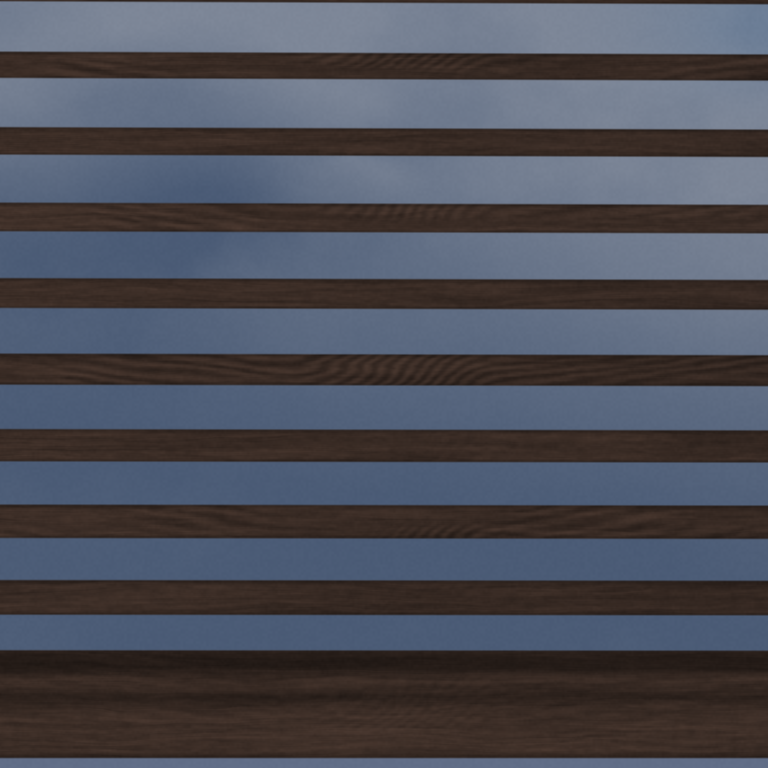
This pattern is drawn by a Shadertoy shader. Its source:

```glsl
// Dark wooden slats and a heavy bottom rail in front of a cloudy dusk sky.
#define PITCH 0.0981          // spacing of the slats
#define FIRST_TOP -0.029      // upper edge of slat 0, measured downwards
#define LAST_SLAT 8.0
#define THICKNESS 0.0325      // of slat 0
#define THICKEN 0.00155       // added with each slat below
#define TILT 0.004            // drop to the right, fading downwards
#define SOFTNESS 0.0017       // half width of the blurred edges
#define RAIL_TOP 0.847
#define RAIL_BOTTOM 0.987
#define SKY_BLUE vec3(0.293, 0.358, 0.462)
#define CLOUD_GREY vec3(0.472, 0.512, 0.582)
#define WOOD vec3(0.232, 0.176, 0.149)

float hash(vec2 p) {
    vec3 q = fract(vec3(p.xyx) * 0.1031);
    q += dot(q, q.yzx + 33.33);
    return fract((q.x + q.y) * q.z);
}

float noise(vec2 p) {
    vec2 i = floor(p), f = fract(p);
    f = f * f * (3.0 - 2.0 * f);
    return mix(mix(hash(i), hash(i + vec2(1, 0)), f.x),
               mix(hash(i + vec2(0, 1)), hash(i + vec2(1, 1)), f.x), f.y);
}

float fbm(vec2 p) {
    float sum = 0.0, amp = 0.5;
    for (int i = 0; i < 5; i++) {
        sum += amp * noise(p);
        p = mat2(1.6, 1.2, -1.2, 1.6) * p + 7.3;
        amp *= 0.5;
    }
    return sum;
}

float band(float y, float top, float bottom, float soft) {
    return smoothstep(top - soft, top + soft, y)
         * (1.0 - smoothstep(bottom - soft, bottom + soft, y));
}

float blob(vec2 p, vec2 center, vec2 size) {
    vec2 q = (p - center) / size;
    return exp(-dot(q, q));
}

// p has its origin at the upper left
vec3 sky(vec2 p) {
    float wisps = fbm(p * vec2(5.0, 7.0) + 3.0) - 0.48;
    vec2 w = p + 0.10 * wisps;
    float cloud = 1.0 - smoothstep(0.06, 0.70, w.y - 0.22 * (w.x - 0.5));
    cloud -= 0.62 * blob(w, vec2(0.30, 0.25), vec2(0.20, 0.11));
    cloud -= 0.22 * blob(w, vec2(0.20, 0.12), vec2(0.15, 0.05));
    cloud -= 0.25 * blob(w, vec2(0.05, 0.36), vec2(0.22, 0.12));
    cloud += 0.20 * blob(w, vec2(0.51, 0.23), vec2(0.04, 0.03));
    cloud += wisps * mix(0.85, 0.25, smoothstep(0.15, 0.6, p.y));
    vec3 color = mix(SKY_BLUE, CLOUD_GREY, clamp(cloud, 0.0, 1.1));
    color += vec3(-0.05, -0.02, 0.005) * blob(p, vec2(1.0, 0.03), vec2(0.15, 0.08));
    return mix(color, vec3(0.38, 0.43, 0.53), smoothstep(0.96, 0.99, p.y));
}

// Brightness of the timber: long fibres plus slanting figure
float grain(vec2 p, float seed, float figure) {
    vec2 q = p + seed * vec2(3.7, 1.9);
    float warp = fbm(q * vec2(5.0, 28.0));
    float fibres = fbm(vec2(q.x * 7.0, q.y * 190.0 + 4.0 * warp)) - 0.48;
    float slant = mix(-70.0, 70.0, smoothstep(0.35, 0.65, p.x));
    float rings = sin(p.x * slant + p.y * 420.0 + warp * 13.0);
    float patches = smoothstep(0.3, 0.65, noise(q * vec2(6.0, 30.0)));
    return 1.0 + 0.42 * fibres + 0.13 * figure * rings * patches
         + 0.12 * (noise(q * vec2(90.0, 260.0)) - 0.5);
}

vec3 slatColor(vec2 p, float row, float across) {
    float figure = mix(0.15, 1.0, mod(row, 2.0)) * (0.7 + 0.5 * hash(vec2(row, 5.0)));
    float shade = grain(p, row, figure) * mix(0.92, 1.02, hash(vec2(row, 9.0)));
    shade *= mix(0.78, 1.0, smoothstep(0.0, 0.18, across));
    shade *= mix(1.0, 0.80, smoothstep(0.88, 1.0, across));
    return WOOD * shade * mix(1.03, 0.93, p.x);
}

vec3 railColor(vec2 p) {
    float profile = mix(0.60, 0.92, smoothstep(0.868, 0.884, p.y));
    profile -= 0.20 * blob(p, vec2(p.x, 0.908), vec2(1.0, 0.009));
    profile += 0.12 * smoothstep(0.91, 0.95, p.y);
    profile *= mix(1.0, 0.72, smoothstep(0.977, RAIL_BOTTOM, p.y));
    profile += 0.10 * blob(p, vec2(p.x, RAIL_TOP), vec2(1.0, 0.006));
    return WOOD * profile * grain(p, 21.0, 0.25);
}

void mainImage(out vec4 fragColor, in vec2 fragCoord) {
    vec2 p = fragCoord / iResolution.xy;
    p.y = 1.0 - p.y;
    float soft = max(SOFTNESS, 0.75 / iResolution.y);
    vec3 color = sky(p);

    // Repeated slats, with cell borders lying in the gaps
    float y = p.y - TILT * (p.x - 0.5) * (1.0 - p.y);
    float row = clamp(floor((y - FIRST_TOP + 0.02) / PITCH), 0.0, LAST_SLAT);
    float local = y - FIRST_TOP - row * PITCH;
    float thickness = THICKNESS + THICKEN * row;
    color = mix(color, slatColor(p, row, local / thickness),
                band(local, 0.0, thickness, soft));

    // Bottom rail
    color = mix(color, railColor(p), band(y, RAIL_TOP, RAIL_BOTTOM, soft));

    color += 0.012 * (noise(p * 300.0) - 0.5);
    fragColor = vec4(color, 1.0);
}
```
